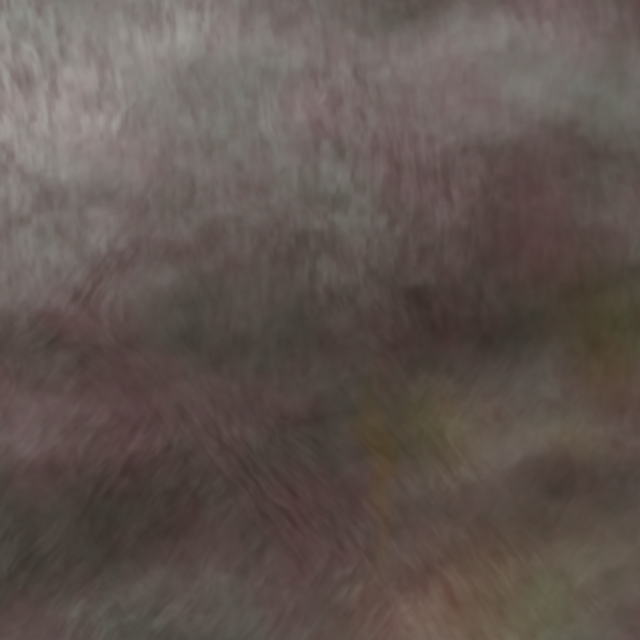
This texture is drawn by a Shadertoy shader. Its source:

```glsl
// Worn, brushed surface: a pale grey upper sheen sinks into dark tilted
// bands, with brown stains at lower right. Soft blobs and warped fractal
// noise set the tone; stretched, sheared noise adds the short soft fibres.

#define TILT 0.2            // rise of the broad bands to the right
#define WARP 0.16           // wander of the broad shapes
#define CLOUD 0.50          // contrast of the cloudy mottling
#define FIBRE 0.40          // contrast of the fine fibres
#define TINT 0.09           // strength of the green to mauve drift
#define DARK vec3(0.255, 0.215, 0.200)
#define MID vec3(0.345, 0.297, 0.285)
#define PALE vec3(0.575, 0.570, 0.548)
#define STAIN vec3(0.025, 0.008, -0.040)

float hash(vec2 p) {
    return fract(sin(dot(p, vec2(127.1, 311.7))) * 43758.5453);
}

float noise(vec2 p) {
    vec2 i = floor(p), f = fract(p);
    f = f * f * f * (f * (f * 6.0 - 15.0) + 10.0);
    return mix(mix(hash(i), hash(i + vec2(1, 0)), f.x),
               mix(hash(i + vec2(0, 1)), hash(i + vec2(1, 1)), f.x), f.y);
}

// Fractal noise centred on zero
float fbm(vec2 p) {
    float sum = 0.0, amp = 0.5;
    for (int i = 0; i < 5; i++) {
        sum += amp * (noise(p) - 0.5);
        p = mat2(1.6, 1.2, -1.2, 1.6) * p + 17.3;
        amp *= 0.5;
    }
    return sum;
}

// Soft elongated spot whose long axis climbs with the given slope
float blob(vec2 p, vec2 centre, vec2 radius, float slope) {
    vec2 q = p - centre;
    q.y -= slope * q.x;
    q /= radius;
    return exp(-dot(q, q));
}

// Short fibres, sheared sideways by lean
float fibres(vec2 p, float lean, float seed) {
    vec2 q = vec2(p.x + lean * p.y, p.y) + seed;
    return 0.60 * (noise(q * vec2(85.0, 26.0)) - 0.5)
         + 0.40 * (noise(q * vec2(150.0, 62.0) + 9.0) - 0.5);
}

// Broad light and shade
float broadTone(vec2 p) {
    float rise = p.y - TILT * (p.x - 0.5);
    float t = 0.25 + 0.62 * (1.0 - 0.5 * p.x) * smoothstep(0.48, 0.88, rise);
    t -= 0.16 * smoothstep(0.90, 1.02, p.y);
    t += 0.10 * blob(p, vec2(0.05, 0.81), vec2(0.22, 0.06), 0.1);
    t -= 0.20 * blob(p, vec2(0.62, 0.47), vec2(0.50, 0.09), 0.08);
    t -= 0.19 * blob(p, vec2(0.14, 0.17), vec2(0.28, 0.07), 0.4);
    t -= 0.17 * blob(p, vec2(0.92, 0.20), vec2(0.18, 0.06), 0.2);
    t += 0.13 * blob(p, vec2(0.90, 0.31), vec2(0.16, 0.05), 0.1);
    t += 0.14 * blob(p, vec2(0.75, 0.00), vec2(0.40, 0.08), 0.15);
    t += 0.13 * blob(p, vec2(0.02, 0.32), vec2(0.09, 0.06), 0.0);
    return t;
}

void mainImage(out vec4 fragColor, in vec2 fragCoord) {
    vec2 uv = fragCoord / iResolution.xy;

    // Broad tone and cloudy mottling, drawn out along the tilt
    vec2 wander = vec2(fbm(uv * 5.0 + 3.0), fbm(uv * 5.0 + 41.0));
    vec2 p = uv + WARP * wander;
    vec2 along = vec2(p.x, p.y - TILT * p.x);
    float tone = broadTone(p);
    tone += CLOUD * fbm(along * vec2(4.0, 9.0) + 7.0);
    tone += 0.35 * CLOUD * fbm(uv * vec2(24.0, 30.0) + 23.0);

    // Fibres: upright above, slanting both ways below, faint at the right
    vec2 f = uv + 0.05 * wander;
    float slant = smoothstep(-0.12, 0.12, fbm(uv * 4.0 + 60.0));
    float crossed = mix(fibres(f, 0.7, 2.0), fibres(f, -0.6, 5.0), slant);
    float upright = smoothstep(0.25, 0.65, uv.y + 0.8 * wander.x);
    float grain = mix(crossed, fibres(f, 0.08, 8.0), 0.25 + 0.6 * upright);
    float clarity = mix(1.0, 0.45, smoothstep(0.45, 1.0, uv.x));
    clarity *= 0.55 + 0.6 * smoothstep(-0.15, 0.2, fbm(uv * 7.0 + 80.0));
    clarity *= 0.75 + 0.5 * clamp(tone, 0.0, 1.0);
    tone += FIBRE * clarity * grain;

    // Shadow to pale ramp
    tone = clamp(tone, -0.12, 1.1);
    vec3 color = mix(DARK, MID, min(tone / 0.3, 1.0));
    color = mix(color, PALE, max((tone - 0.3) / 0.7, 0.0));

    // Slow hue drift and brown stains
    float drift = fbm(uv * 6.0 + 100.0) + 0.3 * fbm(uv * 30.0 + 130.0);
    color += TINT * drift * vec3(-0.6, 0.5, 0.1);
    float stain = blob(p, vec2(0.78, 0.06), vec2(0.22, 0.10), 0.1)
                + blob(p, vec2(0.96, 0.48), vec2(0.10, 0.10), 0.0)
                + blob(p, vec2(0.66, 0.30), vec2(0.09, 0.08), 0.0)
                + blob(p, vec2(0.56, 0.25), vec2(0.02, 0.13), 0.0)
                + 0.7 * blob(p, vec2(0.90, 0.30), vec2(0.10, 0.05), 0.0);
    color += STAIN * min(stain, 1.2);

    fragColor = vec4(clamp(color, 0.0, 1.0), 1.0);
}
```
